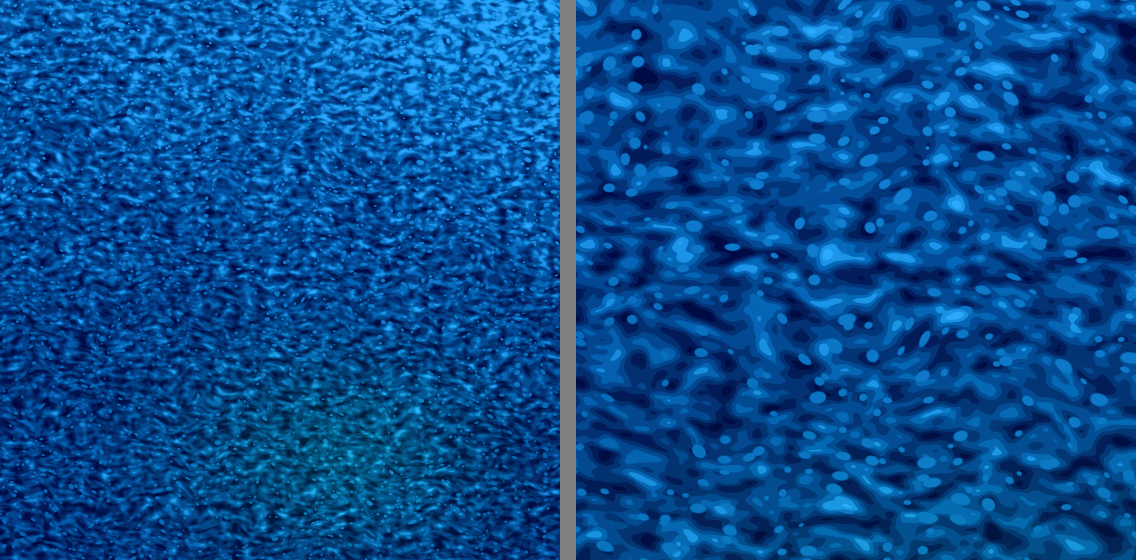
Left: the whole. Right: its middle third, enlarged.
A WebGL 1 fragment shader for this texture:

```glsl
precision highp float;
// Draws a shimmering blue foil of flat, layered grains with bright flecks.

uniform vec2 u_resolution;

const vec3 ABYSS  = vec3(0.00, 0.04, 0.27);
const vec3 NAVY   = vec3(0.01, 0.11, 0.36);
const vec3 DEEP   = vec3(0.01, 0.20, 0.47);
const vec3 COBALT = vec3(0.01, 0.29, 0.59);
const vec3 AZURE  = vec3(0.02, 0.40, 0.72);
const vec3 SKY    = vec3(0.11, 0.58, 0.91);
const vec3 GLINT  = vec3(0.17, 0.66, 1.00);
const vec3 TEAL_SHIFT = vec3(0.0, 0.08, -0.04);

const float BASE_LEVEL = 2.6;
const float GRAIN_CONTRAST = 5.0;

vec2 hash22(vec2 p) {
  vec3 q = fract(p.xyx * vec3(0.1031, 0.1030, 0.0973));
  q += dot(q, q.yzx + 33.33);
  return fract((q.xx + q.yz) * q.zy);
}

float cornerSlope(vec2 cell, vec2 offset) {
  return dot(hash22(cell) * 2.0 - 1.0, offset);
}

// Gradient noise, centred on zero
float noise(vec2 p) {
  vec2 i = floor(p);
  vec2 f = p - i;
  vec2 u = f * f * f * (f * (f * 6.0 - 15.0) + 10.0);
  vec2 e = vec2(1.0, 0.0);
  float low = mix(cornerSlope(i, f), cornerSlope(i + e, f - e), u.x);
  float high = mix(cornerSlope(i + e.yx, f - e.yx), cornerSlope(i + 1.0, f - 1.0), u.x);
  return mix(low, high, u.y);
}

// Soft elliptical light around a centre
float glow(vec2 p, vec2 center, vec2 falloff) {
  vec2 d = (p - center) * falloff;
  return exp(-dot(d, d));
}

// Bends the grain rows so that their direction drifts
vec2 warp(vec2 p) {
  vec2 bend = vec2(noise(p * vec2(22.0, 30.0) + 7.0), noise(p * 24.0 + 41.0));
  float drift = noise(p * 8.0 + 90.0);
  return p + bend * vec2(0.014, 0.010) + vec2(0.0, 0.022 * drift + 0.06 * p.x);
}

float grain(vec2 p) {
  return noise(p * vec2(44.0, 80.0) + 13.0) + 0.6 * noise(p * vec2(92.0, 150.0) + 57.0);
}

// One fleck at most in each cell, with random place and size
float flecks(vec2 p, vec2 frequency, float density, float seed) {
  vec2 q = p * frequency;
  vec2 cell = floor(q);
  vec2 place = mix(vec2(0.32), vec2(0.68), hash22(cell + seed));
  vec2 traits = hash22(cell + seed + 31.0);
  float radius = mix(0.12, 0.30, traits.y);
  float body = 1.0 - smoothstep(radius - 0.04, radius + 0.04, length(q - cell - place));
  return body * step(traits.x, density);
}

// Flat steps with narrow smooth borders
float terrace(float x) {
  return floor(x) + smoothstep(0.4, 0.6, fract(x));
}

vec3 ramp(float level) {
  vec3 color = mix(ABYSS, NAVY, clamp(level, 0.0, 1.0));
  color = mix(color, DEEP, clamp(level - 1.0, 0.0, 1.0));
  color = mix(color, COBALT, clamp(level - 2.0, 0.0, 1.0));
  color = mix(color, AZURE, clamp(level - 3.0, 0.0, 1.0));
  color = mix(color, SKY, clamp(level - 4.0, 0.0, 1.0));
  return mix(color, GLINT, clamp(level - 5.0, 0.0, 1.0));
}

vec3 foil(vec2 p) {
  // Broad lighting, in ramp steps
  float tealGlow = glow(p, vec2(0.60, 0.19), vec2(3.6, 5.5));
  float shade = mix(-0.7, 0.8, clamp((p.y - 0.25) / 0.75, 0.0, 1.0));
  shade += 1.2 * glow(p, vec2(0.95, 1.0), vec2(2.2, 2.8));
  shade += 0.6 * tealGlow + 0.7 * noise(p * vec2(5.0, 8.0));

  // Layered grains
  vec2 q = warp(p);
  float level = terrace(BASE_LEVEL + GRAIN_CONTRAST * grain(q) + 0.5 * shade);
  level += 0.5 * shade;

  // Bright flecks
  float spark = max(flecks(q, vec2(58.0, 76.0), 0.32, 5.0),
                    flecks(q, vec2(84.0, 104.0), 0.16, 71.0));
  level = mix(level, max(level, 4.4 + 0.7 * shade), spark);

  return ramp(level) + TEAL_SHIFT * tealGlow;
}

void main() {
  // Average of four samples per pixel
  vec3 color = vec3(0.0);
  for (int i = 0; i < 4; i++) {
    float n = float(i);
    vec2 offset = vec2(mod(n, 2.0), floor(n / 2.0)) * 0.5 - 0.25;
    color += foil((gl_FragCoord.xy + offset) / u_resolution);
  }
  gl_FragColor = vec4(clamp(color * 0.25, 0.0, 1.0), 1.0);
}
```
